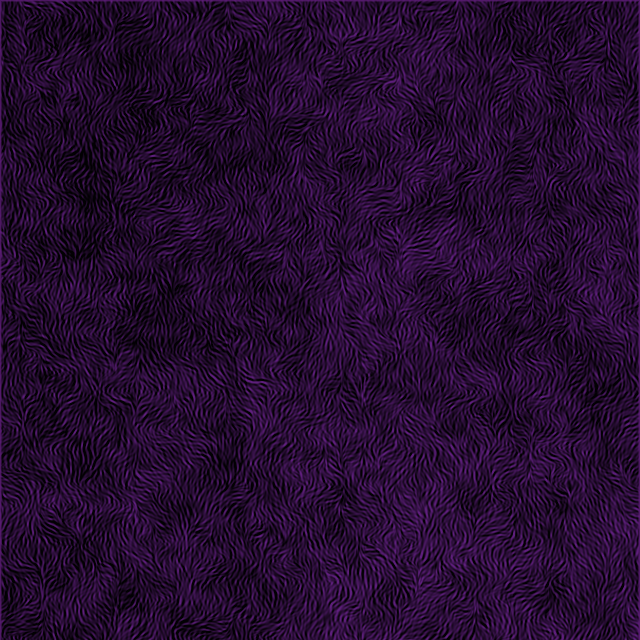
Give the GLSL for this texture, as a Shadertoy shader.

```glsl
// Dark purple terry cloth: short, wavy loops of pile packed side by side.
// The pile is a sum of small oriented ripples scattered on a jittered grid,
// tilted by a smooth flow field, then shaded with broad worn patches.

const vec3 PURPLE = vec3(1.0, 0.325, 1.32);    // tint per unit of tone
const vec3 EDGE_COLOR = vec3(0.36, 0.11, 0.46);
const float PILE_CELLS = 146.0;                // grid cells across the canvas
const float RIPPLE_FREQ = 0.93;                // loops per cell, side by side
const float LOOP_WIDTH = 0.72;                 // envelope size in cells
const float LOOP_LENGTH = 1.25;
const float PI = 3.14159;

float hash(vec2 p) {
    return fract(sin(dot(p, vec2(127.1, 311.7))) * 43758.5453);
}

float valueNoise(vec2 p) {
    vec2 cell = floor(p);
    vec2 f = fract(p);
    f = f * f * (3.0 - 2.0 * f);
    float low = mix(hash(cell), hash(cell + vec2(1.0, 0.0)), f.x);
    float high = mix(hash(cell + vec2(0.0, 1.0)), hash(cell + 1.0), f.x);
    return mix(low, high, f.y);
}

// Noise centred on zero
float patches(vec2 uv, float scale, float seed) {
    return valueNoise(uv * scale + seed) - 0.5;
}

// Lean of the loops away from vertical, in radians
float pileLean(vec2 uv) {
    return 2.4 * patches(uv, 34.0, 7.3) + 1.0 * patches(uv, 9.0, 31.7) - 0.1;
}

// One loop: a ripple across its width inside a long soft envelope
float loopRipple(vec2 offset, float angle, float phase) {
    float c = cos(angle);
    float s = sin(angle);
    float across = c * offset.x + s * offset.y;
    float along = c * offset.y - s * offset.x;
    vec2 q = vec2(across / LOOP_WIDTH, along / LOOP_LENGTH);
    return exp(-dot(q, q)) * cos(2.0 * PI * (RIPPLE_FREQ * across + phase));
}

// Sum of the loops around a point, scaled to unit deviation
float pile(vec2 uv, float lean) {
    vec2 p = uv * PILE_CELLS;
    vec2 base = floor(p);
    float sum = 0.0;
    for (int layer = 0; layer < 2; layer++) {
        float seed = 17.3 * float(layer);
        for (int y = -2; y <= 2; y++) {
            for (int x = -2; x <= 2; x++) {
                vec2 cell = base + vec2(float(x), float(y));
                vec2 key = cell + seed;
                vec2 center = cell + vec2(hash(key + 0.37), hash(key + 5.71));
                float angle = lean + 0.9 * (hash(key + 9.13) - 0.5);
                sum += loopRipple(p - center, angle, hash(key + 2.59));
            }
        }
    }
    return sum / sqrt(0.5 * PI * LOOP_WIDTH * LOOP_LENGTH);
}

// Clumps, worn areas, a darker left side and a faint upright crease
float wear(vec2 uv) {
    float shade = 1.2 * patches(uv, 58.0, 3.1) + 0.8 * patches(uv, 15.0, 11.9);
    shade += 0.55 * patches(uv, 4.0, 23.4);
    shade += 0.32 * smoothstep(0.2, 0.5, uv.x) - 0.2;
    shade -= 0.15 * smoothstep(0.5, 1.0, uv.y);
    float creaseX = (uv.x - 0.37 - 0.02 * patches(uv, 6.0, 41.0)) / 0.014;
    return shade - 0.4 * exp(-creaseX * creaseX) * valueNoise(uv * 7.0);
}

// Coverage of the thin bright rim on the left, right and top
float rim(vec2 uv) {
    float inset = min(min(uv.x, 1.0 - uv.x), 1.0 - uv.y);
    return 1.0 - smoothstep(0.001, 0.0035, inset);
}

void mainImage(out vec4 fragColor, in vec2 fragCoord) {
    vec2 uv = fragCoord / iResolution.xy;

    // Lit loops over black gaps
    float height = 0.93 * pile(uv, pileLean(uv)) + wear(uv);
    float tone = clamp(0.14 + 0.086 * height, 0.008, 0.37);
    vec3 color = PURPLE * tone;

    color = mix(color, EDGE_COLOR, 0.8 * rim(uv));
    fragColor = vec4(color, 1.0);
}
```
